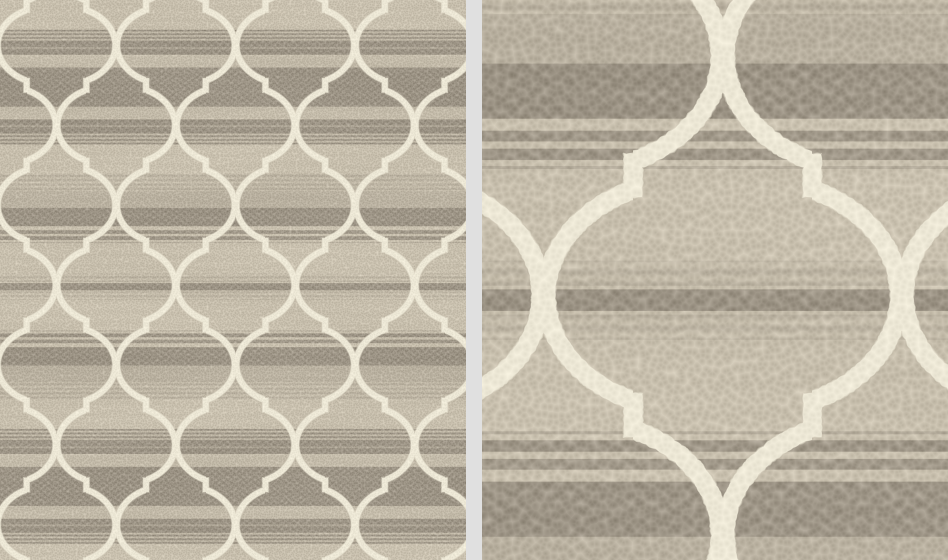
Left: the whole. Right: its middle third, enlarged.
This pattern is drawn by a Shadertoy shader. Its source:

```glsl
#define HALF_CELL vec2(0.1066, 0.1427)   // half the trellis repeat
#define TOUCH vec2(0.2075, 0.919)        // one point where ogees meet
#define ARC vec2(0.086, 0.0684)          // ellipse radii of the arcs
#define HALF_LINE 0.0057
#define TOUCH_GAP 0.0015
#define STRIPE_CENTER 0.488
#define STRIPE_PERIOD 0.713
#define GRAIN_SCALE 270.0
#define CREAM vec3(0.93, 0.91, 0.84)
#define LIGHT vec3(0.785, 0.752, 0.682)
#define DARK vec3(0.615, 0.582, 0.525)

const float TAU = 6.2831853;

vec2 hash2(vec2 p) {
    vec3 h = fract(p.xyx * vec3(0.1031, 0.1030, 0.0973));
    h += dot(h, h.yzx + 33.33);
    return fract((h.xx + h.yz) * h.zy);
}

// Distance to the nearest scattered point
float cellular(vec2 p) {
    vec2 cell = floor(p), f = fract(p);
    float nearest = 2.0;
    for (int y = -1; y <= 1; y++)
        for (int x = -1; x <= 1; x++) {
            vec2 offset = vec2(x, y);
            nearest = min(nearest, length(offset + hash2(cell + offset) - f));
        }
    return nearest;
}

// Signed distance to the edge of the trellis line
float trellis(vec2 p) {
    // Fold into a cell whose curve joins opposite corners
    vec2 q = (p - TOUCH) / HALF_CELL;
    vec2 cell = floor(q), f = q - cell;
    if (mod(cell.x + cell.y, 2.0) > 0.5) f.x = 1.0 - f.x;
    if (f.y > 0.5) f = 1.0 - f;
    f *= HALF_CELL;
    vec2 mid = 0.5 * HALF_CELL;

    // Short upright step between the two arcs
    vec2 b = abs(f - mid) - vec2(HALF_LINE, 0.0132);
    float d = length(max(b, 0.0)) + min(max(b.x, b.y), 0.0);

    // Elliptical arc leaving the touching point
    if (f.x < mid.x) {
        vec2 e = (f - vec2(ARC.x + TOUCH_GAP, 0.0)) / ARC;
        float k = length(e);
        d = min(d, abs(k * (k - 1.0) / length(e / ARC)) - HALF_LINE);
    }
    return d;
}

float band(float s, float from, float to, float soft) {
    return smoothstep(from - soft, from + soft, s) - smoothstep(to - soft, to + soft, s);
}

// Amount of dark yarn; s runs from one mirror axis to the next
float stripes(float s, float soft) {
    float dark = band(s, -1.0, 0.018, soft);
    dark += 0.5 * band(s, 0.219, 0.224, soft);
    dark += 0.95 * band(s, 0.234, 0.253, soft);
    dark += 0.9 * band(s, 0.265, 0.283, soft);
    dark += band(s, 0.303, 0.395, soft);
    dark += 0.34 * band(s, 0.395, 0.478, soft);
    dark += band(s, 0.77, 0.838, soft) - 0.4 * band(s, 0.800, 0.809, soft);
    dark += 0.12 * band(s, 0.845, 0.902, soft);
    dark += band(s, 0.902, 2.0, soft);

    // Groups of fine pinstripes
    dark += band(s, 0.024, 0.066, soft) * (0.17 + 0.17 * sin(TAU * s / 0.021));
    dark += band(s, 0.478, 0.566, soft) * (0.22 + 0.17 * sin(TAU * s / 0.022));
    dark += band(s, 0.712, 0.770, soft) * (0.58 + 0.4 * sin(TAU * (s - 0.712) / 0.0185));
    return dark;
}

void mainImage(out vec4 fragColor, in vec2 fragCoord) {
    vec2 p = fragCoord / iResolution.y;
    float pixel = 1.0 / iResolution.y;

    // Mirrored horizontal stripes
    float s = 2.0 * abs(fract((p.y - STRIPE_CENTER) / STRIPE_PERIOD + 0.5) - 0.5);
    float dark = stripes(s, 1.4 * pixel / STRIPE_PERIOD);
    vec3 color = mix(LIGHT, DARK, dark);

    // Staggered weave on the dark yarn, grain and slow shading over all
    float weave = sin(TAU * 72.0 * p.x) * sin(TAU * 96.0 * p.y);
    color += 0.035 * dark * weave;
    float grain = cellular(p * GRAIN_SCALE) - 0.45;
    color += 0.11 * grain;
    color += 0.006 * (sin(p.x * 9.0 + 3.0 * sin(p.y * 14.0)) + sin(p.y * 310.0 + sin(p.x * 21.0)));

    // Cream trellis with a slightly fuzzy woven edge
    float edge = trellis(p) + 0.0012 * grain;
    float line = 1.0 - smoothstep(-pixel, pixel, edge);
    color = mix(color, CREAM + 0.07 * grain, line);

    fragColor = vec4(color, 1.0);
}
```
